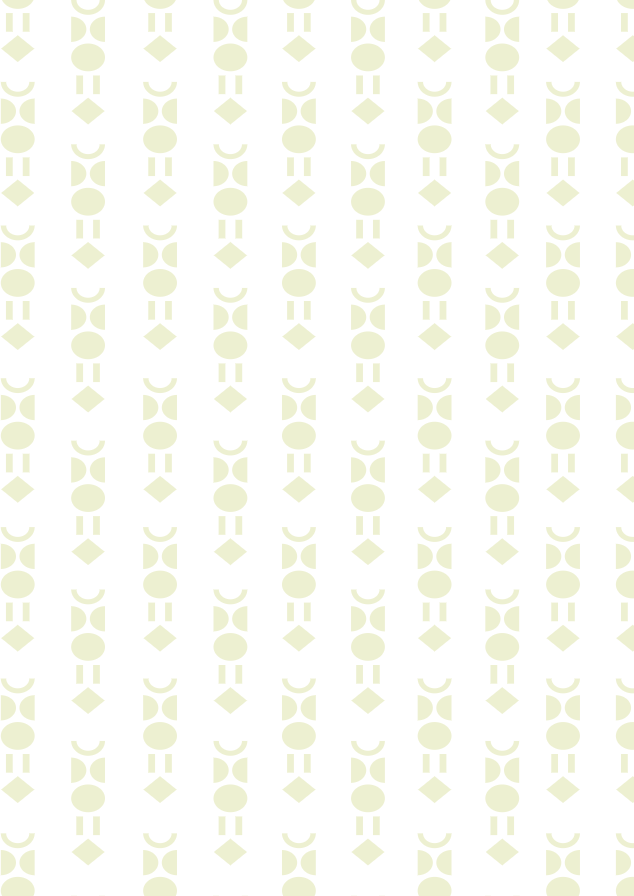
Reproduce this pattern procedurally as a WebGL 2 fragment shader.

```glsl
#version 300 es
precision highp float;
// Staggered columns of pale green totems: bowl, two half discs, oval, two bars, diamond.

uniform vec2 u_resolution;
out vec4 fragColor;

const float CANVAS_HEIGHT = 768.0; // design units, y measured downward
const float STAGGER = 53.5;        // drop of every other column
const float HALF_WIDTH = 14.5;     // half width of a totem
const vec3 PAPER = vec3(1.0);
const vec3 PALE_GREEN = vec3(0.93, 0.94, 0.82);

const int COLUMNS = 10;
const int ROWS = 7;

// Slightly uneven column centres and totem tops
const float COLUMN_X[COLUMNS] = float[](
    15.2, 75.5, 137.2, 197.5, 256.2, 315.4, 372.5, 430.5, 482.6, 542.4);
const float ROW_Y[ROWS] = float[](
    -53.5, 70.2, 193.3, 324.2, 451.8, 581.6, 714.3);

float ellipseDistance(vec2 p, vec2 radii) {
    float scaled = max(length(p / radii), 1e-3);
    float slope = max(length(p / (radii * radii)), 1e-4);
    return scaled * (scaled - 1.0) / slope;
}

float boxDistance(vec2 p, vec2 halfSize) {
    vec2 d = abs(p) - halfSize;
    return length(max(d, 0.0)) + min(max(d.x, d.y), 0.0);
}

float diamondDistance(vec2 p, vec2 halfSize) {
    vec2 q = abs(p);
    return (q.x * halfSize.y + q.y * halfSize.x - halfSize.x * halfSize.y)
        / length(halfSize);
}

// Lower half of an elliptical ring
float bowlDistance(vec2 p, vec2 outerRadii, vec2 innerRadii) {
    float ring = max(ellipseDistance(p, outerRadii), -ellipseDistance(p, innerRadii));
    return max(ring, -p.y);
}

// Half ellipse bulging toward negative x
float halfDiscDistance(vec2 p, vec2 radii) {
    return max(ellipseDistance(p, radii), p.x);
}

// One totem, with its top centre at the origin
float totemDistance(vec2 p) {
    vec2 mirrored = vec2(abs(p.x), p.y);
    float d = bowlDistance(p, vec2(HALF_WIDTH, 12.7), vec2(9.9, 8.4));
    d = min(d, halfDiscDistance(mirrored - vec2(HALF_WIDTH, 25.1), vec2(13.0, 10.8)));
    d = min(d, ellipseDistance(p - vec2(0.0, 49.2), vec2(HALF_WIDTH, 11.9)));
    d = min(d, boxDistance(mirrored - vec2(7.2, 72.7), vec2(2.9, 8.0)));
    return min(d, diamondDistance(p - vec2(0.0, 95.2), vec2(14.2, 11.5)));
}

// Index of the column whose centre is closest to x
int nearestColumn(float x) {
    int nearest = 0;
    for (int i = 1; i < COLUMNS; i++) {
        if (abs(x - COLUMN_X[i]) < abs(x - COLUMN_X[nearest])) nearest = i;
    }
    return nearest;
}

// Top of the last totem that starts above y, with a margin for its soft edge
float totemTop(float y, float margin) {
    float top = ROW_Y[0];
    for (int i = 1; i < ROWS; i++) {
        if (ROW_Y[i] - margin <= y) top = ROW_Y[i];
    }
    return top;
}

void main() {
    float pixel = CANVAS_HEIGHT / u_resolution.y;
    vec2 p = vec2(gl_FragCoord.x, u_resolution.y - gl_FragCoord.y) * pixel;

    // Odd columns hang lower, except the one cut by the right edge
    int column = nearestColumn(p.x);
    bool lowered = column % 2 == 1 && column < COLUMNS - 1;
    p.y -= lowered ? STAGGER : 0.0;

    // The lowered columns need one more totem above the first row
    float top = totemTop(p.y, pixel);
    float d = totemDistance(p - vec2(COLUMN_X[column], top));

    float coverage = clamp(0.5 - d / pixel, 0.0, 1.0);
    fragColor = vec4(mix(PAPER, PALE_GREEN, coverage), 1.0);
}
```
